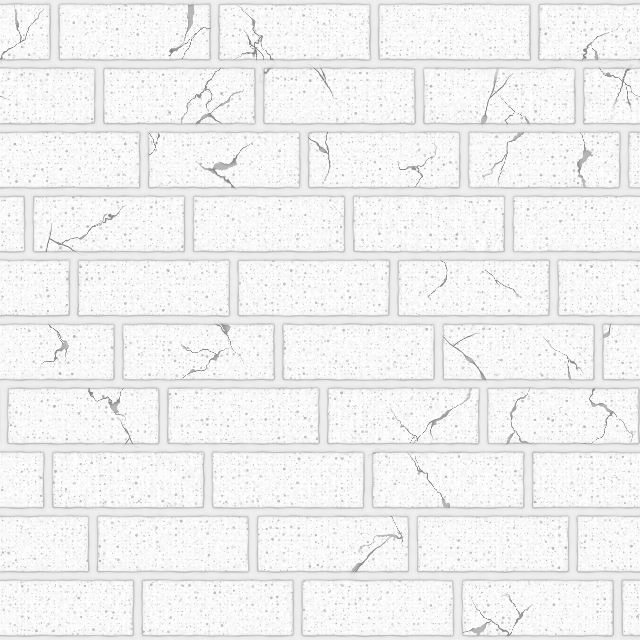
This texture map is drawn by a WebGL 2 fragment shader. Its source:

```glsl
#version 300 es
precision highp float;
// White painted brick wall with staggered courses, pitted faces and grey cracks.

#define ROWS 10.0
#define COLUMNS 4.0
#define FIRST_SHIFT 0.341
#define ROW_SHIFT 0.28
#define BRICK_HALF vec2(1.18, 0.433)
#define CORNER 0.03
#define CRACKED_SHARE 0.62
#define CRACK_COUNT 4
#define FACE_TONE 0.982
#define MORTAR_TONE 0.94
#define RIM_TONE 0.74
#define PIT_DEPTH 0.26

uniform vec2 u_resolution;
out vec4 fragColor;

// Two random values in 0..1 for an integer cell
vec2 hash2(vec2 cell) {
    uvec2 v = uvec2(ivec2(cell)) * 1664525u + 1013904223u;
    v.x += v.y * 1664525u;
    v.y += v.x * 1664525u;
    v ^= v >> 16u;
    v.x += v.y * 1664525u;
    v.y += v.x * 1664525u;
    v ^= v >> 16u;
    return vec2(v >> 8u) / 16777216.0;
}

float cornerSlope(vec2 cell, vec2 offset) {
    float angle = 6.2832 * hash2(cell).x;
    return dot(vec2(cos(angle), sin(angle)), offset);
}

float gradientNoise(vec2 p) {
    vec2 i = floor(p), f = p - i;
    vec2 u = f * f * f * (f * (f * 6.0 - 15.0) + 10.0);
    vec2 e = vec2(1, 0);
    return mix(mix(cornerSlope(i, f), cornerSlope(i + e.xy, f - e.xy), u.x),
               mix(cornerSlope(i + e.yx, f - e.yx), cornerSlope(i + e.xx, f - e.xx), u.x), u.y);
}

vec2 noise2(vec2 p) {
    return vec2(gradientNoise(p), gradientNoise(p + vec2(57, 113)));
}

float roundedBox(vec2 p, vec2 halfSize, float radius) {
    vec2 d = abs(p) - halfSize + radius;
    return length(max(d, 0.0)) + min(max(d.x, d.y), 0.0) - radius;
}

// One round pit at a random spot in each cell
float pits(vec2 p, float pixel) {
    vec2 cell = floor(p);
    vec2 spot = hash2(cell), kind = hash2(cell + 400.0);
    float radius = mix(0.05, 0.23, kind.x * kind.x);
    float d = length(p - cell - mix(vec2(0.27), vec2(0.73), spot));
    return (1.0 - smoothstep(radius - pixel, radius + pixel, d)) * kind.y;
}

// Jagged cracks of one brick: x is coverage, y is how wide the crack is there
vec2 cracks(vec2 q, vec2 id, float pixel) {
    vec2 seed = floor(hash2(id + 70.0) * 900.0);
    vec2 warp = 0.34 * noise2(q * 1.8 + seed) + 0.10 * noise2(q * 5.5 + seed)
              + 0.035 * noise2(q * 17.0 + seed);
    float swell = smoothstep(0.06, 0.42, gradientNoise(q * 4.0 + seed + 31.0));
    vec2 a = vec2(0), b = vec2(0), result = vec2(0);
    float bend = 1.0;
    for (int i = 0; i < CRACK_COUNT; i++) {
        vec2 key = vec2(id.x * 8.0 + float(i), id.y * 4.0);
        vec2 r = hash2(key + 200.0), s = hash2(key + 300.0);
        float side = s.x < 0.5 ? -1.0 : 1.0;
        if (i % 2 == 0) {
            // Main crack, from the top or bottom edge inwards
            a = vec2(mix(-1.1, 1.1, r.x), side * BRICK_HALF.y * 1.12);
            b = a + vec2((r.y - 0.5) * 2.0, -side * mix(0.4, 1.0, s.y));
            bend = i == 0 ? 1.0 : mix(0.15, 1.0, hash2(key + 500.0).x);
        } else {
            // Side branch, from the middle of the crack before it
            a = mix(a, b, mix(0.35, 0.65, r.x));
            b = a + vec2((r.y - 0.5) * 1.5, side * mix(0.2, 0.6, s.y));
        }
        vec2 along = b - a, w = q + bend * warp - a;
        float t = clamp(dot(w, along) / dot(along, along), 0.0, 1.0);
        float width = 0.008 + 0.034 * swell * (1.0 - t * t);
        float cover = 1.0 - smoothstep(width - 0.5 * pixel, width + 0.5 * pixel, length(w - along * t));
        cover *= 1.0 - 0.6 * smoothstep(0.6, 1.0, t);
        if (cover > result.x) result = vec2(cover, swell);
    }
    return result;
}

void main() {
    // Row height is the unit; rows are counted from the top
    vec2 uv = gl_FragCoord.xy / u_resolution;
    vec2 p = vec2(uv.x, 1.0 - uv.y) * ROWS;
    float pixel = ROWS / u_resolution.y;
    float row = floor(p.y), pitch = ROWS / COLUMNS;
    float x = p.x / pitch - FIRST_SHIFT - ROW_SHIFT * row;
    vec2 id = vec2(mod(floor(x), COLUMNS), row);
    vec2 q = vec2((fract(x) - 0.5) * pitch, fract(p.y) - 0.5);
    vec2 nature = hash2(id + 20.0);

    float d = roundedBox(q, BRICK_HALF, CORNER) + 0.014 * gradientNoise(p * 5.0);
    float inside = 1.0 - smoothstep(-0.5 * pixel, 0.5 * pixel, d);

    // Mortar, shaded next to the bricks
    float mortar = MORTAR_TONE + 0.012 * gradientNoise(p * 7.0) - 0.08 * exp(-max(d, 0.0) * 38.0);

    // Brick face: grain, brushed streaks on some, pits, soft inner edge
    float streaks = gradientNoise(p * vec2(16.0, 3.0)) * smoothstep(0.6, 1.0, nature.y);
    float face = FACE_TONE + 0.045 * gradientNoise(p * 21.0) + 0.02 * gradientNoise(p * 9.0) + 0.03 * streaks;
    face -= PIT_DEPTH * max(pits(p * 10.0, pixel * 5.0), 0.8 * pits(p * 17.0 + 90.0, pixel * 8.5));
    face -= 0.045 * exp(min(d, 0.0) * 30.0);
    float tone = mix(mortar, min(face, 0.995), inside);

    // Thin worn rim, a little heavier below and to the right
    float weight = 0.7 + 0.2 * smoothstep(-0.2, 0.2, q.y + 0.2 * q.x) + 0.5 * gradientNoise(p * 4.0 + 40.0);
    float rim = 1.0 - smoothstep(0.002, 0.012 + 0.5 * pixel, abs(d));
    tone = mix(tone, RIM_TONE, rim * clamp(weight, 0.0, 1.0));

    // Cracks, dark where thin; only a faint trace on the mortar
    if (nature.x < CRACKED_SHARE) {
        vec2 crack = cracks(q, id, pixel);
        tone = mix(tone, mix(0.46, 0.69, crack.y), crack.x * mix(0.1, 0.9, inside));
    }
    fragColor = vec4(vec3(clamp(tone, 0.0, 1.0)), 1.0);
}
```
